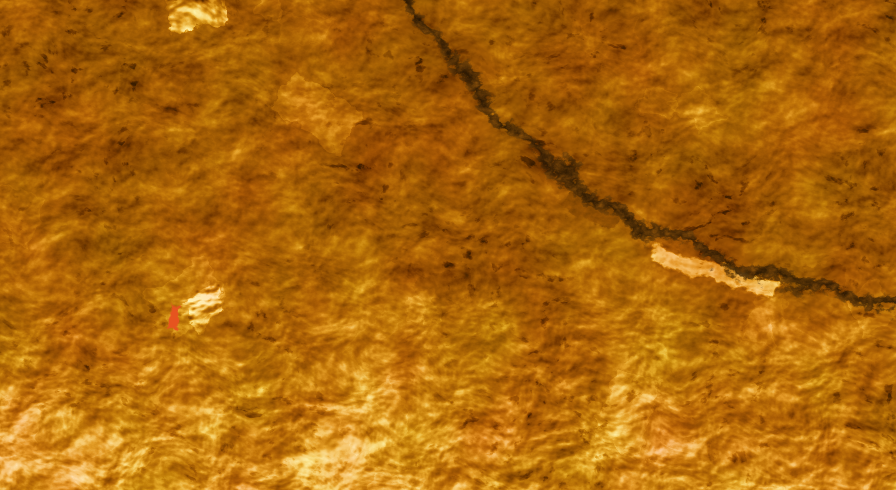
Write a Shadertoy shader that draws this texture.

```glsl
// Weathered gold leaf: crinkled foil, torn flakes and dark pits, crossed by a crumbling crack.
// Layers of gradient noise, a slope-lit relief and rotated boxes add up to one tone value,
// which a six-colour gold ramp then turns into colour.
#define TONE_MEAN 2.05
#define TONE_CONTRAST 1.2
#define BOTTOM_GLOW 1.6
#define RELIEF 3.4
#define GRAIN 0.5
#define PITS 1.5
#define FLAKE_CELL 0.2
#define FLAKE_SHARE 0.45
#define CRACK_WIDTH 0.011

const vec3 GOLD[6] = vec3[6](
    vec3(0.45, 0.22, 0.00), vec3(0.57, 0.31, 0.01), vec3(0.67, 0.38, 0.02),
    vec3(0.77, 0.48, 0.04), vec3(0.89, 0.62, 0.15), vec3(0.96, 0.78, 0.40));
const vec3 CRACK_COLOR = vec3(0.24, 0.14, 0.02);
const vec3 CHIP_COLOR = vec3(0.90, 0.33, 0.12);

vec2 hash2(vec2 cell) {
    vec3 q = fract(cell.xyx * vec3(0.1031, 0.1030, 0.0973));
    q += dot(q, q.yzx + 33.33);
    return fract((q.xx + q.yz) * q.zy);
}

float corner(vec2 cell, vec2 offset) {
    float angle = 6.2832 * hash2(cell).x;
    return dot(vec2(cos(angle), sin(angle)), offset);
}

float gradientNoise(vec2 p) {
    vec2 i = floor(p), f = p - i;
    vec2 u = f * f * f * (f * (f * 6.0 - 15.0) + 10.0);
    vec2 e = vec2(1.0, 0.0);
    return 1.4 * mix(mix(corner(i, f), corner(i + e, f - e), u.x),
                     mix(corner(i + e.yx, f - e.yx), corner(i + 1.0, f - 1.0), u.x), u.y);
}

float fbm(vec2 p) {
    float sum = 0.0, amp = 0.5;
    for (int i = 0; i < 4; i++) {
        sum += amp * gradientNoise(p);
        p = mat2(1.6, 1.2, -1.2, 1.6) * p + 17.3;
        amp *= 0.5;
    }
    return sum;
}

// Signed distance to a box turned by an angle
float boxDistance(vec2 q, vec2 halfSize, float angle) {
    float c = cos(angle), s = sin(angle);
    vec2 d = abs(vec2(c * q.x + s * q.y, c * q.y - s * q.x)) - halfSize;
    return length(max(d, 0.0)) + min(max(d.x, d.y), 0.0);
}

float inside(float d, float blur) {
    return 1.0 - smoothstep(-blur, blur, d);
}

// Tone of the loose leaf pieces scattered over the wall
float scatteredFlakes(vec2 p, float ragged, float blur) {
    float tone = 0.0;
    vec2 home = floor(p / FLAKE_CELL);
    for (int k = 0; k < 9; k++) {
        vec2 cell = home + vec2(k % 3, k / 3) - 1.0;
        vec2 place = hash2(cell + 41.0), kind = hash2(cell + 87.0), size = hash2(cell + 133.0);
        float d = boxDistance(p - (cell + place) * FLAKE_CELL, 0.02 + 0.05 * size, 3.14 * kind.y) + ragged;
        float present = step(kind.x, FLAKE_SHARE);
        float shade = mix(-0.3, 0.75, place.y);
        tone += present * (shade * inside(d, blur) + 0.25 * exp(-abs(d) / 0.003));
    }
    return tone;
}

vec3 goldRamp(float t) {
    vec3 color = GOLD[0] * (1.0 + 0.35 * clamp(t, -1.5, 0.0));
    for (int i = 1; i < 6; i++) color = mix(color, GOLD[i], clamp(t - float(i - 1), 0.0, 1.0));
    return mix(color, vec3(1.0, 0.93, 0.70), clamp((t - 5.0) * 0.5, 0.0, 1.0));
}

void mainImage(out vec4 fragColor, in vec2 fragCoord) {
    vec2 p = fragCoord / iResolution.y;
    float blur = max(1.0 / iResolution.y, 0.002);
    vec2 warp = vec2(gradientNoise(p * 9.0), gradientNoise(p * 9.0 + 50.0)) * 0.02;
    float broad = fbm(p * 3.2 + 7.0);
    float mottle = fbm((p + warp) * vec2(13.0, 17.0) + 23.0);
    float fine = fbm(p * vec2(55.0, 70.0) + 3.0);
    float ragged = 0.028 * mottle + 0.012 * fine;

    // Light: glow from below, broad stains, crinkled relief
    float glow = smoothstep(0.58, 0.0, p.y);
    float tone = BOTTOM_GLOW * glow - 0.42;
    tone -= 0.7 * smoothstep(0.35, 0.0, length((p - vec2(1.75, 0.08)) * vec2(1.0, 1.3)));
    vec2 foil = (p + warp) * vec2(15.0, 21.0), lightStep = vec2(-0.035, 0.075);
    float slope = fbm(foil - lightStep) - fbm(foil + lightStep);
    tone += 1.5 * broad + 1.7 * mottle + RELIEF * (0.8 + 0.7 * glow) * slope + GRAIN * 2.0 * fine;
    float crease = pow(1.0 - min(abs(gradientNoise(foil * 0.8 + 31.0)), 1.0), 14.0);
    tone += 0.45 * crease * (0.3 + glow) * smoothstep(-0.1, 0.3, mottle + broad);

    // Pits, thicker in stained areas
    float pits = smoothstep(0.18, 0.42, fbm((p + warp) * vec2(30.0, 40.0) + 71.0));
    tone -= PITS * pits * smoothstep(0.25, -0.25, broad);

    // Loose flakes and the larger leaf pieces
    tone += scatteredFlakes(p, ragged, blur);
    tone += 1.0 * inside(boxDistance(p - vec2(0.65, 0.77), vec2(0.085, 0.045), -0.6) + ragged, blur);
    tone += (1.5 + 6.0 * slope) * inside(boxDistance(p - vec2(0.40, 0.98), vec2(0.06, 0.035), 0.2) + ragged, blur);
    tone += 1.2 * inside(boxDistance(p - vec2(0.67, 0.05), vec2(0.08, 0.045), 0.3) + 2.0 * ragged, 0.012);
    tone += 0.7 * inside(boxDistance(p - vec2(1.28, 0.16), vec2(0.05, 0.08), -0.3) + ragged, blur);
    tone += (1.0 + 9.0 * slope) * inside(boxDistance(p - vec2(0.42, 0.38), vec2(0.045, 0.03), 0.7) + ragged, blur);
    tone += 2.6 * inside(boxDistance(p - vec2(1.46, 0.445), vec2(0.13, 0.017), -0.3) + ragged, 0.005);
    float bare = inside(boxDistance(p - vec2(1.21, 0.57), vec2(0.06, 0.022), -0.45) + 0.5 * ragged, blur);

    // Crack: an exponential curve with crumbling sides
    float fall = 0.7 * exp(-2.25 * (p.x - 0.84));
    float side = (p.y - 0.3 - fall) / sqrt(1.0 + 5.06 * fall * fall);
    side += 0.03 * gradientNoise(p * 11.0) + 0.012 * mottle;
    float core = inside(abs(side) - CRACK_WIDTH * (1.0 + 2.2 * fine + 0.8 * broad), 0.006);
    tone -= 1.3 * exp(-abs(side) / 0.028) * smoothstep(-0.2, 0.3, mottle + fine + 0.1);
    tone += 0.8 * exp(-abs(side - 0.026) / 0.008) * smoothstep(0.0, 0.3, broad + mottle);

    // Colour: ramp, olive to orange drift, bare ground, crack and red chip
    vec3 color = goldRamp(TONE_MEAN + TONE_CONTRAST * tone);
    color.g *= 1.0 + 0.18 * fbm(p * 5.0 + 90.0);
    color = mix(color, GOLD[1] * (0.95 + 0.3 * fine), 0.85 * bare);
    color = mix(color, CRACK_COLOR * (1.0 + 1.6 * fine + slope), 0.85 * core);
    float chip = inside(boxDistance(p - vec2(0.355, 0.352), vec2(0.009, 0.024), -0.15) + 0.6 * ragged, blur);
    fragColor = vec4(clamp(mix(color, CHIP_COLOR, chip), 0.0, 1.0), 1.0);
}
```
